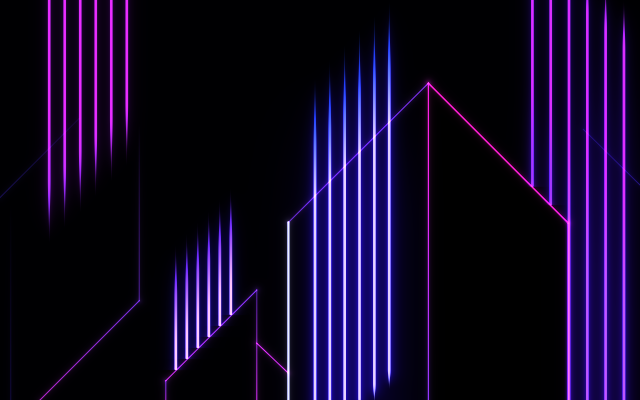
Write a WebGL 1 fragment shader that draws this background.

```glsl
precision highp float;

uniform vec2 u_resolution;

const vec3 MAGENTA = vec3(0.95, 0.10, 0.72);
const vec3 ORCHID = vec3(0.76, 0.16, 0.85);
const vec3 VIOLET = vec3(0.46, 0.18, 0.88);
const vec3 BLUE = vec3(0.12, 0.32, 0.95);
const vec3 ICE = vec3(0.76, 0.78, 1.00);
const vec3 INDIGO = vec3(0.10, 0.03, 0.62);
const vec3 PLUM = vec3(0.22, 0.02, 0.34);
const vec3 DIM = vec3(0.07, 0.04, 0.24);

float stroke(float dist, float halfWidth, float pixel) {
  return clamp((halfWidth - dist) / pixel + 0.5, 0.0, 1.0);
}

// Thin glowing segment, coloured from a to b
vec3 neonLine(vec2 p, vec2 a, vec2 b, vec3 colorA, vec3 colorB, float halfWidth, float pixel) {
  vec2 ab = b - a;
  float t = clamp(dot(p - a, ab) / dot(ab, ab), 0.0, 1.0);
  float d = length(p - a - ab * t);
  float light = stroke(d, halfWidth, pixel) + 0.22 * exp(-d / 0.006);
  return mix(colorA, colorB, t) * light;
}

// Row of vertical beams; each vec2 range holds the first value and its step.
// taper: lengths of the lower and upper tips, blend: colour change heights.
vec3 beamRow(vec2 p, float count, vec2 xs, vec2 lows, vec2 highs, vec2 taper,
             vec2 blend, vec3 lowColor, vec3 highColor, vec3 halo, float pixel) {
  vec3 sum = vec3(0.0);
  for (int i = 0; i < 6; i++) {
    float n = float(i);
    if (n >= count) break;
    float d = abs(p.x - xs.x - xs.y * n);
    float low = lows.x + lows.y * n;
    float high = highs.x + highs.y * n;
    float tip = smoothstep(low, low + taper.x, p.y)
              * (1.0 - smoothstep(high - taper.y, high, p.y));
    float shift = highs.y * n;
    float t = smoothstep(blend.x + shift, blend.y + shift, p.y);
    float core = stroke(d, 0.0033 * tip, pixel) * sqrt(tip);
    float glow = (0.75 * exp(-d / 0.012) + 0.6 * exp(-d / 0.004)) * tip;
    sum += mix(lowColor, highColor, t) * core + halo * glow * mix(1.0, 0.6, t);
  }
  return sum;
}

// Soft vertical column of light that fades upward
float haze(vec2 p, float center, float spread, float top) {
  float x = (p.x - center) / spread;
  return exp(-x * x) * (1.0 - smoothstep(top - 0.45, top, p.y));
}

// 1 beneath the sloping roof of the right tower
float towerMask(vec2 p, vec2 peak, float width, float softness) {
  float x = p.x - peak.x;
  float sides = smoothstep(0.0, softness, x) * (1.0 - smoothstep(width - softness, width, x));
  return sides * smoothstep(0.0, softness, peak.y - x - p.y);
}

void main() {
  vec2 p = gl_FragCoord.xy / u_resolution * vec2(1.6, 1.0);
  float px = 1.0 / u_resolution.y;
  vec2 peak = vec2(1.071, 0.792);
  vec2 eave = vec2(1.421, 0.442);
  vec2 shoulder = vec2(0.721, 0.444);
  vec2 gable = vec2(0.642, 0.275);
  vec2 corner = vec2(0.348, 0.248);

  // Ambient light
  vec3 color = vec3(0.0, 0.0, 0.008);
  color += vec3(0.03, 0.006, 0.17) * haze(p, 0.89, 0.13, 0.85);
  color += vec3(0.03, 0.004, 0.13) * haze(p, 1.51, 0.10, 0.95);

  // Beam clusters
  color += beamRow(p, 6.0, vec2(0.123, 0.0388), vec2(0.392, 0.0388), vec2(1.4, 0.0),
                   vec2(0.16, 0.01), vec2(0.42, 0.75), VIOLET, ORCHID, PLUM, px);
  color += beamRow(p, 6.0, vec2(0.4396, 0.0275), vec2(0.073, 0.0275), vec2(0.3875, 0.0283),
                   vec2(0.004, 0.13), vec2(0.12, 0.32), vec3(0.93, 0.76, 1.0), VIOLET,
                   INDIGO * 0.75, px);
  color += beamRow(p, 6.0, vec2(0.7875, 0.0371), vec2(-0.148, 0.035), vec2(0.8125, 0.0367),
                   vec2(0.05, 0.18), vec2(0.48, 0.72), ICE, BLUE, INDIGO, px);

  // Right cluster: two beams stop at the roof, four run to the ground
  color += beamRow(p, 2.0, vec2(1.331, 0.0458), vec2(0.531, -0.0458), vec2(1.25, -0.0458),
                   vec2(0.004, 0.1), vec2(0.58, 0.81), VIOLET, ORCHID,
                   mix(INDIGO, PLUM, 0.4), px);
  color += beamRow(p, 4.0, vec2(1.4225, 0.0458), vec2(-0.2, 0.0), vec2(1.14, -0.0458),
                   vec2(0.01, 0.13), vec2(0.3, 0.72), vec3(0.56, 0.30, 0.92), ORCHID,
                   mix(INDIGO, PLUM, 0.3), px);
  color *= 1.0 - 0.9 * towerMask(p, peak, eave.x - peak.x, 0.012);

  // Right tower outline
  color += neonLine(p, shoulder, peak, VIOLET * 0.75, VIOLET, 0.0012, px);
  color += neonLine(p, peak, eave, MAGENTA, MAGENTA, 0.0018, px);
  color += neonLine(p, peak, vec2(peak.x, -0.02), MAGENTA, VIOLET, 0.0015, px);
  color += neonLine(p, eave, vec2(eave.x, -0.02), MAGENTA * 0.8, ORCHID * 0.7, 0.0018, px);
  color += neonLine(p, shoulder, vec2(shoulder.x, -0.02), ICE, ICE, 0.0028, px);

  // Small gabled block
  color += neonLine(p, vec2(0.4146, -0.02), vec2(0.4146, 0.048), ORCHID, VIOLET, 0.001, px);
  color += neonLine(p, vec2(0.4146, 0.048), gable, ORCHID, VIOLET, 0.0012, px);
  color += neonLine(p, gable, vec2(gable.x, -0.02), VIOLET * 0.6, ORCHID, 0.0012, px);
  color += neonLine(p, vec2(gable.x, 0.142), vec2(0.721, 0.067), ORCHID, ORCHID, 0.0012, px);

  // Faint outlines at both sides
  color += neonLine(p, vec2(0.1, 0.0), corner, ORCHID * 0.75, VIOLET * 0.8, 0.0012, px);
  color += neonLine(p, corner, vec2(corner.x, 0.69), VIOLET * 0.7, vec3(0.0), 0.001, px);
  color += neonLine(p, vec2(0.0, 0.506), vec2(0.198, 0.704), DIM * 1.3, DIM * 0.5, 0.001, px);
  color += neonLine(p, vec2(0.027, -0.02), vec2(0.027, 0.49), DIM, vec3(0.0), 0.001, px);
  color += neonLine(p, vec2(1.458, 0.677), vec2(1.6, 0.5375), DIM, DIM * 1.5, 0.001, px);

  gl_FragColor = vec4(min(color, 1.0), 1.0);
}
```
